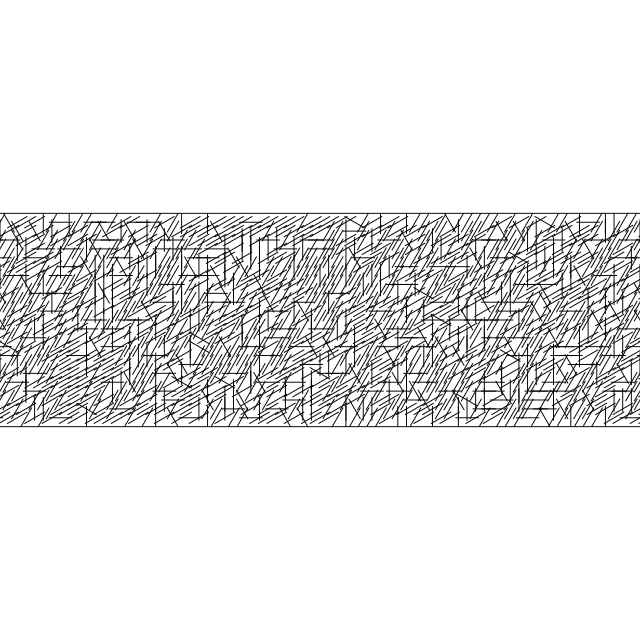
Give the GLSL for this pattern, as a Shadertoy shader.

```glsl
#define COLUMNS 74.0        // grid points across the canvas
#define ROWS 24.0           // grid steps in the height of the band
#define BAND_LOW (1.0/3.0)
#define BAND_HIGH (2.0/3.0)
#define STROKE_LENGTH 0.0368
#define STROKE_WIDTH 0.0015
#define PATCHES 18.0        // noise cells across the canvas
#define ODD_SHARE 0.29      // strokes that leave the two main slants
#define INK vec3(0.0)
#define PAPER vec3(1.0)

float hash(vec2 p, float seed) {
    vec3 q = fract(vec3(p.xyx + seed * 7.31) * vec3(0.1031, 0.1030, 0.0973));
    q += dot(q, q.yzx + 33.33);
    return fract((q.x + q.y) * q.z);
}

// Value noise that wraps after one canvas in both directions.
float patchNoise(vec2 uv, float seed) {
    vec2 p = uv * PATCHES, cell = floor(p), f = p - cell;
    f = f * f * (3.0 - 2.0 * f);
    vec2 a = mod(cell, PATCHES), b = mod(cell + 1.0, PATCHES);
    return mix(mix(hash(a, seed), hash(vec2(b.x, a.y), seed), f.x),
               mix(hash(vec2(a.x, b.y), seed), hash(b, seed), f.x), f.y);
}

// Part of a pixel covered by a bar, given the distance from its middle.
float barCoverage(float dist, float width, float pixel) {
    float low = max(dist - 0.5 * pixel, -0.5 * width);
    float high = min(dist + 0.5 * pixel, 0.5 * width);
    return clamp((high - low) / pixel, 0.0, 1.0);
}

// Stroke direction in steps of 30 degrees.
float strokeAngle(vec2 id, vec2 anchor) {
    float disorder = patchNoise(anchor, 1.0);
    float slant = patchNoise(anchor, 2.0);
    float pick = hash(id, 4.0);
    float steps = hash(id, 5.0) < 0.5 + 1.1 * (slant - 0.5) ? 1.0 : 2.0;
    if (hash(id, 3.0) < ODD_SHARE * (0.3 + 1.4 * disorder)) {
        steps = pick < 0.36 ? 0.0 : pick < 0.80 ? 3.0 : pick < 0.96 ? 4.0 : 5.0;
    }
    return radians(30.0 * steps);
}

void mainImage(out vec4 fragColor, in vec2 fragCoord) {
    vec2 uv = fragCoord / iResolution.xy;
    float pixel = 1.0 / iResolution.y;
    vec2 pitch = vec2(1.0 / COLUMNS, (BAND_HIGH - BAND_LOW) / ROWS);
    vec2 origin = vec2(0.0, BAND_LOW);
    vec2 base = floor((uv - origin) / pitch);
    float clear = 1.0;

    // One stroke centred on each inner grid point
    for (int j = -1; j <= 2; j++) {
        for (int i = -1; i <= 2; i++) {
            vec2 point = base + vec2(i, j);
            if (point.y < 0.5 || point.y > ROWS - 0.5) continue;
            vec2 id = vec2(mod(point.x, COLUMNS), point.y);
            float angle = strokeAngle(id, origin + id * pitch);
            vec2 dir = vec2(cos(angle), sin(angle));
            vec2 d = uv - origin - point * pitch;
            float along = barCoverage(dot(d, dir), STROKE_LENGTH, pixel);
            float across = barCoverage(d.x * dir.y - d.y * dir.x, STROKE_WIDTH, pixel);
            clear *= 1.0 - along * across;
        }
    }

    // Clip the strokes to the band, then rule its two edges
    float middle = 0.5 * (BAND_LOW + BAND_HIGH);
    clear = mix(1.0, clear, barCoverage(uv.y - middle, BAND_HIGH - BAND_LOW, pixel));
    clear *= 1.0 - barCoverage(uv.y - BAND_LOW, STROKE_WIDTH, pixel);
    clear *= 1.0 - barCoverage(uv.y - BAND_HIGH, STROKE_WIDTH, pixel);

    fragColor = vec4(mix(INK, PAPER, clear), 1.0);
}
```
